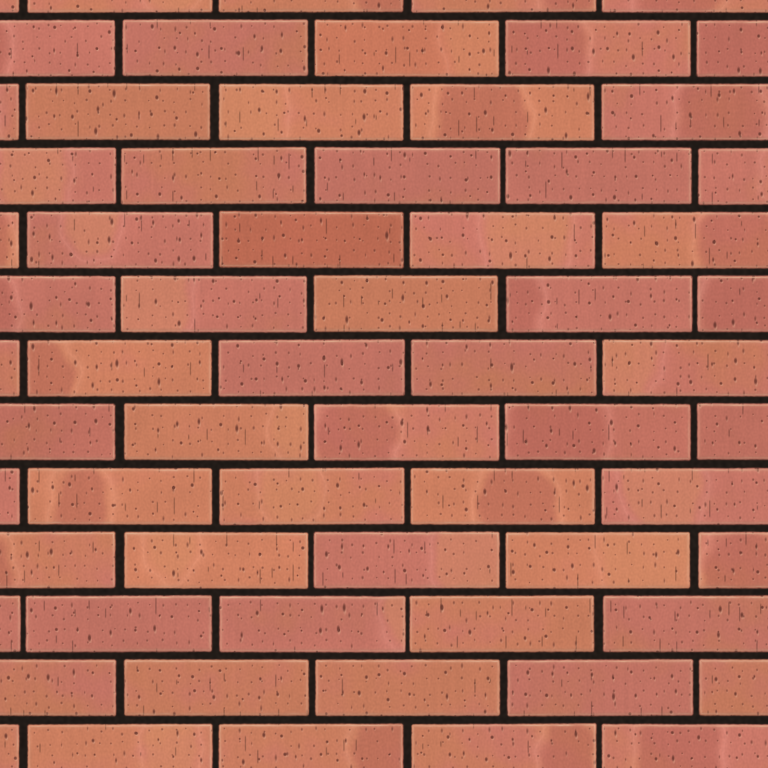
Reproduce this texture procedurally as a Shadertoy shader.

```glsl
vec2 hash2(vec2 p) {
    vec2 q = vec2(dot(p, vec2(127.1, 311.7)), dot(p, vec2(269.5, 183.3)));
    return fract(sin(q) * 43758.55);
}

// Gradient noise, roughly -0.7 to 0.7
float gradDot(vec2 cell, vec2 f, vec2 corner) {
    return dot(hash2(cell + corner) * 2.0 - 1.0, f - corner);
}

float noise(vec2 p) {
    vec2 i = floor(p), f = fract(p);
    vec2 w = f * f * f * (f * (f * 6.0 - 15.0) + 10.0);
    float low = mix(gradDot(i, f, vec2(0, 0)), gradDot(i, f, vec2(1, 0)), w.x);
    float high = mix(gradDot(i, f, vec2(0, 1)), gradDot(i, f, vec2(1, 1)), w.x);
    return mix(low, high, w.y);
}

float roundBox(vec2 p, vec2 halfSize, float radius) {
    vec2 q = abs(p) - halfSize + radius;
    return length(max(q, 0.0)) + min(max(q.x, q.y), 0.0) - radius;
}

// Scattered pits: x is the dark hole, y the lit lip below it
vec2 pits(vec2 uv, float cells, float radius, float px) {
    vec2 cell = floor(uv * cells);
    vec2 rnd = hash2(cell + cells), shape = hash2(cell + cells + 57.0);
    vec2 p = (fract(uv * cells) - 0.25 - 0.5 * rnd) / cells;
    vec2 stretch = vec2(1.0, mix(1.0, 0.4, shape.x * shape.x));
    float size = radius * (0.5 + 0.7 * shape.y);
    float hole = smoothstep(size + px, size - px, length(p * stretch));
    float lip = smoothstep(size + px, size - px, length(p * stretch + vec2(-0.6, 1.0) * radius));
    return vec2(hole, lip * (1.0 - hole)) * step(0.35, shape.x + 0.4 * rnd.y);
}

// Fine vertical drag marks
float scratches(vec2 uv, float px) {
    vec2 scale = vec2(46, 22);
    vec2 cell = floor(uv * scale);
    vec2 rnd = hash2(cell + 91.0), shape = hash2(cell + 17.0);
    vec2 p = abs((fract(uv * scale) - 0.3 - 0.4 * rnd) / scale);
    float line = smoothstep(0.0005 + px, 0.0, p.x);
    return line * smoothstep(0.004, 0.0, p.y - 0.009 * shape.y) * step(0.6, shape.x);
}

void mainImage(out vec4 fragColor, in vec2 fragCoord) {
    vec2 uv = fragCoord / iResolution.y;
    float px = 1.0 / iResolution.y;

    // Running bond: 4 bricks across, 12 courses up
    vec2 grid = uv * vec2(4, 12) + vec2(-0.12, 0.25);
    float course = floor(grid.y);
    grid.x += 0.5 * mod(course, 2.0);
    vec2 id = mod(vec2(floor(grid.x), course), vec2(4, 12));
    vec2 rnd = hash2(id + 3.0), tone = hash2(id + 29.0), spot = hash2(id + 71.0);

    // Each brick is slightly shifted, tilted and uneven
    vec2 p = (fract(grid) - 0.5) / vec2(4, 12);
    p += (rnd - 0.5) * vec2(0.004, 0.0012);
    p.y += p.x * (tone.y - 0.5) * 0.012;
    float d = roundBox(p, vec2(0.1204 + 0.0016 * (tone.x - 0.5), 0.0366), 0.0028);
    d += 0.0006 * noise(uv * 60.0) + 0.0005 * noise(uv * 190.0);

    // Clay: between orange and rose, a few fired redder
    float cloud = noise(uv * vec2(9, 13) + id * 5.0) + 0.4 * noise(uv * 35.0);
    vec3 clay = mix(vec3(0.79, 0.49, 0.37), vec3(0.76, 0.45, 0.39),
                    smoothstep(0.2, 0.8, tone.x + 0.7 * cloud));
    clay = mix(clay, vec3(0.73, 0.39, 0.31), 0.7 * smoothstep(0.78, 0.95, tone.y));
    clay *= 1.0 + 0.06 * (rnd.y - 0.5) + 0.06 * cloud;

    // Soft kiln blotch with a pale border toward one end
    vec2 away = p - vec2((spot.x - 0.5) * 0.24, (spot.y - 0.5) * 0.05);
    float reach = length(away * vec2(1.0, 0.7)) - 0.025 - 0.04 * rnd.x + 0.012 * noise(uv * 30.0);
    float blotch = smoothstep(0.006, -0.006, reach) * step(0.4, rnd.y);
    vec3 stain = mix(vec3(0.69, 0.38, 0.33), vec3(0.83, 0.55, 0.40), step(0.5, spot.y));
    clay = mix(clay, stain, 0.45 * blotch);
    clay += 0.05 * step(0.4, rnd.y) * exp(-abs(reach - 0.008) * 200.0);

    // Grain, drag marks and pits
    clay *= 1.0 + 0.06 * noise(uv * vec2(330, 260)) + 0.03 * noise(uv * vec2(160, 12));
    clay *= 1.0 - 0.22 * scratches(uv, px);
    vec2 wear = pits(uv, 37.0, 0.0016, px) + 0.7 * pits(uv + 0.37, 61.0, 0.0011, px);
    clay = mix(clay, vec3(0.86, 0.64, 0.53), 0.5 * min(wear.y, 1.0));
    clay = mix(clay, vec3(0.36, 0.19, 0.16), 0.75 * min(wear.x, 1.0));

    // Worn pale arris, brightest along the top
    float rim = exp(-abs(d + 0.0022) / 0.0014) * (0.65 + 0.6 * noise(uv * 45.0));
    rim *= 0.65 + 0.5 * smoothstep(0.025, 0.036, p.y);
    clay = mix(clay, vec3(0.88, 0.68, 0.56), clamp(rim, 0.0, 0.85));
    clay *= 1.0 - 0.12 * smoothstep(-0.030, -0.037, p.y);

    // Recessed dark joint with brown brick flanks
    vec3 joint = vec3(0.13, 0.105, 0.09) * (1.0 + 0.3 * noise(uv * 150.0));
    float flank = smoothstep(0.0024, 0.0, d) * (0.6 + 0.5 * noise(uv * 25.0));
    joint = mix(joint, vec3(0.32, 0.18, 0.15), clamp(flank, 0.0, 1.0));

    float cover = smoothstep(px, -px, d);
    fragColor = vec4(mix(joint, clay, cover), 1.0);
}
```
